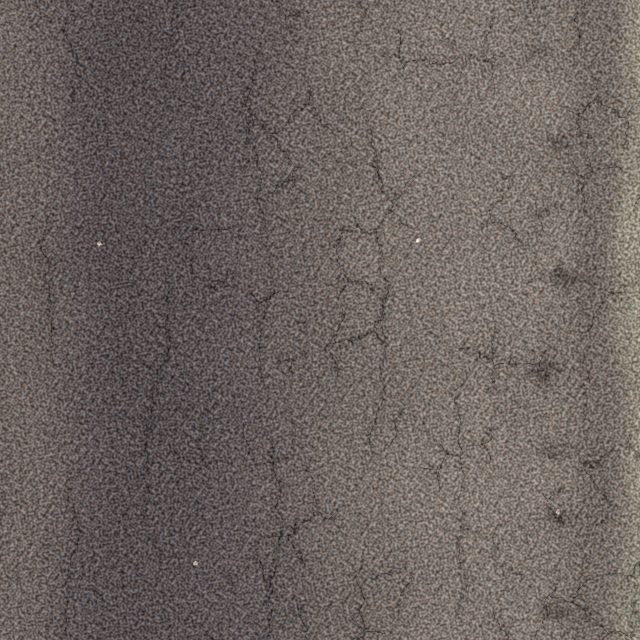
This texture is drawn by a WebGL 1 fragment shader. Its source:

```glsl
precision highp float;
uniform vec2 u_resolution;

const vec3 LEFT_TONE = vec3(0.425, 0.388, 0.375);
const vec3 WHEEL_TONE = vec3(0.338, 0.306, 0.312);
const vec3 WORN_TONE = vec3(0.502, 0.464, 0.435);
const vec3 EDGE_TONE = vec3(0.575, 0.555, 0.495);
const vec3 STONE_TONE = vec3(0.78, 0.71, 0.64);
const float FINE_FREQ = 243.0;
const float FINE_GAIN = 0.27;
const float COARSE_FREQ = 127.0;
const float COARSE_GAIN = 0.13;
const float CHROMA_GAIN = 0.055;
const float MOTTLE_GAIN = 0.06;
const vec2 CRACK_CELLS = vec2(13.0, 11.0);
const float CRACK_WIDTH = 0.0011;
const float CRACK_DEPTH = 0.38;
const float SEAM_SPACING = 0.165;
const float SEAM_DEPTH = 0.36;
const float STAIN_DEPTH = 0.34;
const float STONE_RADIUS = 0.0045;

vec2 hash2(vec2 p) {
  vec3 q = fract(p.xyx * vec3(0.1031, 0.1030, 0.0973));
  q += dot(q, q.yzx + 33.33);
  return fract((q.xx + q.yz) * q.zy);
}

float corner(vec2 cell, vec2 offset) {
  float angle = 6.2832 * hash2(cell).x;
  return dot(vec2(cos(angle), sin(angle)), offset);
}

float gradientNoise(vec2 p) {
  vec2 i = floor(p), f = fract(p);
  vec2 u = f * f * f * (f * (f * 6.0 - 15.0) + 10.0);
  vec2 e = vec2(1.0, 0.0);
  return mix(mix(corner(i, f), corner(i + e, f - e), u.x),
             mix(corner(i + e.yx, f - e.yx), corner(i + e.xx, f - e.xx), u.x), u.y);
}

float fbm(vec2 p) {
  float sum = 0.0, gain = 1.0;
  for (int i = 0; i < 4; i++) {
    sum += gain * gradientNoise(p);
    p = p * 2.07 + 17.3;
    gain *= 0.55;
  }
  return sum;
}

// Distance to the border between the two nearest cell points
float cellBorder(vec2 p) {
  vec2 cell = floor(p), nearest = vec2(9.0), second = vec2(9.0);
  for (int y = -1; y <= 1; y++) {
    for (int x = -1; x <= 1; x++) {
      vec2 id = cell + vec2(float(x), float(y));
      vec2 r = id + 0.1 + 0.8 * hash2(id + 71.0) - p;
      if (dot(r, r) < dot(nearest, nearest)) {
        second = nearest;
        nearest = r;
      } else if (dot(r, r) < dot(second, second)) {
        second = r;
      }
    }
  }
  return dot(0.5 * (nearest + second), normalize(second - nearest));
}

float thinLine(float dist, float width) {
  float blur = max(0.0012, 0.7 / u_resolution.y);
  return 1.0 - smoothstep(width - blur, width + blur, abs(dist));
}

// Long broken cracks running up the road
float seams(vec2 uv) {
  float ink = 0.0;
  for (int i = 0; i < 6; i++) {
    float k = float(i);
    float path = 0.085 + SEAM_SPACING * k + 0.06 * gradientNoise(vec2(uv.y * 3.0, k * 7.3 + 0.4))
               + 0.016 * fbm(vec2(uv.y * 17.0, k * 5.1 + 0.6));
    float broken = smoothstep(-0.12, 0.25, gradientNoise(vec2(uv.y * 5.0 + k * 3.7, k * 9.1 + 0.5)));
    float halo = 0.3 * exp(-pow((uv.x - path) / 0.006, 2.0));
    ink = max(ink, broken * max(halo, thinLine(uv.x - path, CRACK_WIDTH)));
  }
  return ink;
}

// Soft dark smudges in the right lane
float stains(vec2 uv) {
  float ink = 0.0;
  vec2 p = uv + 0.016 * vec2(fbm(uv * 22.0), fbm(uv * 22.0 + 40.0));
  for (int i = 0; i < 8; i++) {
    vec2 h = hash2(vec2(float(i) * 3.0 + 5.0, 19.0));
    vec2 center = vec2(0.81 + 0.08 * h.x, (float(i) + 0.2 + 0.6 * h.y) / 8.0);
    vec2 d = (p - center) / vec2(0.016 + 0.015 * h.y, 0.008 + 0.008 * h.x);
    ink = max(ink, (0.45 + 0.55 * h.x) * exp(-dot(d, d)));
  }
  return ink;
}

float stones(vec2 uv) {
  float cover = 0.0;
  for (int i = 0; i < 4; i++) {
    vec2 center = 0.1 + 0.8 * hash2(vec2(float(i) * 11.0 + 2.0, 43.0));
    float d = length(uv - center) + 0.003 * gradientNoise(uv * 150.0);
    cover = max(cover, 1.0 - smoothstep(0.5 * STONE_RADIUS, STONE_RADIUS, d));
  }
  return cover;
}

void main() {
  vec2 uv = gl_FragCoord.xy / u_resolution;

  // Broad lengthwise bands of wear
  float x = uv.x + 0.045 * fbm(vec2(uv.x * 3.0, uv.y * 2.2) + 3.0);
  vec3 color = mix(LEFT_TONE, WHEEL_TONE, smoothstep(0.02, 0.18, x));
  color = mix(color, WORN_TONE, smoothstep(0.21, 0.76, x));
  color = mix(color, EDGE_TONE, smoothstep(0.945, 1.0, x));
  float mottle = fbm(uv * vec2(9.0, 6.0) + 11.0);
  float lane = exp(-pow((x - 0.92) / 0.04, 2.0));
  color *= 1.0 + MOTTLE_GAIN * mottle * (1.0 + smoothstep(0.7, 0.9, x));
  color *= 1.0 - lane * (0.11 + 0.16 * mottle);

  // Cracks and smudges
  vec2 bend = vec2(fbm(uv * 24.0), fbm(uv * 24.0 + 53.0));
  float border = cellBorder((uv + 0.016 * bend) * CRACK_CELLS) / CRACK_CELLS.x;
  float open = smoothstep(-0.12, 0.3, fbm(uv * 8.0 + 29.0)) * mix(0.3, 1.0, smoothstep(0.2, 0.4, uv.x));
  float web = open * max(thinLine(border, CRACK_WIDTH), 0.22 * exp(-border * border / 0.00003));
  color *= 1.0 - CRACK_DEPTH * web;
  color *= 1.0 - SEAM_DEPTH * seams(uv);
  color *= 1.0 - STAIN_DEPTH * stains(uv);
  color = mix(color, STONE_TONE, stones(uv));

  // Mineral grain
  vec2 g = mat2(0.83, 0.56, -0.56, 0.83) * uv;
  float grain = FINE_GAIN * gradientNoise(g * FINE_FREQ) + COARSE_GAIN * gradientNoise(g * COARSE_FREQ + 31.0);
  float hue = gradientNoise(g * 190.0 + 67.0);
  color += grain * (0.7 + 0.75 * color.g);
  color += CHROMA_GAIN * hue * vec3(1.0, -0.2, -1.0);
  gl_FragColor = vec4(clamp(color, 0.0, 1.0), 1.0);
}
```
